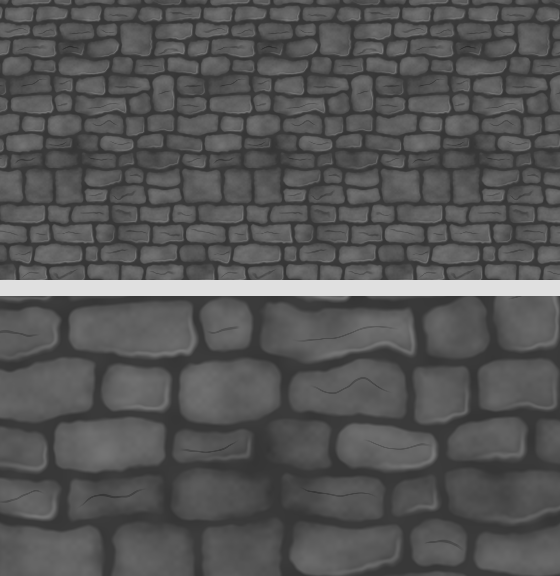
Top: the whole. Bottom: its middle third, enlarged.
This texture is drawn by a Shadertoy shader. Its source:

```glsl
// Dry grey stone wall: wavy courses of rounded blocks in dark mortar, tiling across.
// Each course is cut at jittered joints; some course pairs share tall blocks.
// One tile is 1 unit wide; painted blotches, pale rims and cracks vary per block.

float hash(vec2 p) {
    return fract(sin(dot(p, vec2(127.1, 311.7))) * 43758.5453);
}

// Value noise that wraps horizontally after a whole number of cells
float noise(vec2 p, float cells) {
    vec2 i = floor(p), f = fract(p);
    f = f * f * (3.0 - 2.0 * f);
    float x0 = mod(i.x, cells), x1 = mod(i.x + 1.0, cells);
    return mix(mix(hash(vec2(x0, i.y)), hash(vec2(x1, i.y)), f.x),
               mix(hash(vec2(x0, i.y + 1.0)), hash(vec2(x1, i.y + 1.0)), f.x), f.y);
}

// Height of the bed joint below a course
float bedJoint(float course, float x) {
    float wave = sin(6.2832 * (x * (2.0 + mod(course, 3.0)) + hash(vec2(course, 7.0))));
    float sway = course > 3.5 && course < 12.5 ? 0.009 : 0.004;
    return 0.0807 + 0.0928 * course + 0.022 * abs(sin(max(course, 0.0) * 0.4488)) + sway * wave;
}

// Upright joint k of n along a run, fixed at both ends
float uprightJoint(float k, float n, float seed) {
    float jitter = k < 0.5 || k > n - 0.5 ? 0.0 : 0.66 * (hash(vec2(k, seed)) - 0.5);
    return (k + jitter) / n;
}

// Signed distance to the block around p; also its centre offset, half size and id
float block(vec2 p, out vec2 offset, out vec2 halfSize, out vec2 id) {
    float row = floor((p.y - 0.0807) / 0.0928);
    if (p.y < bedJoint(row, p.x)) row -= 1.0;
    else if (p.y >= bedJoint(row + 1.0, p.x)) row += 1.0;

    // Tall run: start, width, number of blocks
    vec3 tall = vec3(hash(vec2(row, 3.0)), 0.0, 1.0);
    float base = row;
    if (row == 3.0 || row == 4.0) { tall = vec3(0.917, 0.505, 3.0); base = 3.0; }
    if (row == 8.0 || row == 9.0) { tall = vec3(0.765, 0.12, 1.0); base = 8.0; }
    if (row == 11.0 || row == 12.0) { tall = vec3(0.604, 0.17, 1.0); base = 11.0; }

    float along = fract(p.x - tall.x);
    bool isTall = along < tall.y;
    float start = isTall ? 0.0 : tall.y;
    float span = isTall ? tall.y : 1.0 - tall.y;
    float count = isTall ? tall.z : floor(span * 6.0 + 0.5);
    float seed = isTall ? base + 40.0 : row + 11.0;

    float s = (along - start) / span;
    float k = clamp(floor(s * count), 0.0, count - 1.0);
    if (s < uprightJoint(k, count, seed)) k -= 1.0;
    else if (s >= uprightJoint(k + 1.0, count, seed)) k += 1.0;

    vec2 low = vec2(start + span * uprightJoint(k, count, seed),
                    bedJoint(isTall ? base : row, p.x));
    vec2 high = vec2(start + span * uprightJoint(k + 1.0, count, seed),
                     bedJoint(isTall ? base + 2.0 : row + 1.0, p.x));
    offset = vec2(along, p.y) - 0.5 * (low + high);
    halfSize = 0.5 * (high - low) - 0.0075;
    id = vec2(k, seed);

    float radius = min(0.012 + 0.014 * hash(id + 5.0), min(halfSize.x, halfSize.y));
    vec2 corner = abs(offset) - halfSize + radius;
    return length(max(corner, 0.0)) + min(max(corner.x, corner.y), 0.0) - radius;
}

void mainImage(out vec4 fragColor, in vec2 fragCoord) {
    float tileWidth = 0.7096;  // in canvas heights
    vec2 q = fragCoord / (iResolution.y * tileWidth);
    float pixel = 1.0 / (iResolution.y * tileWidth);

    // Hand-drawn wobble of every outline
    vec2 warp = vec2(noise(q * 22.0, 22.0), noise(q * 22.0 + 50.0, 22.0)) - 0.5;
    vec2 chips = vec2(noise(q * 70.0, 70.0), noise(q * 70.0 + 90.0, 70.0)) - 0.5;
    vec2 p = q + 0.014 * warp + 0.004 * chips;
    p.x = fract(p.x);

    vec2 offset, halfSize, id;
    float d = block(p, offset, halfSize, id);
    vec2 local = offset / halfSize;

    // Painted stone: block tone, soft blotches, grain and broad shadows
    vec2 shift = floor(vec2(hash(id), hash(id + 9.0)) * 60.0);
    float tone = 0.385 + 0.05 * (hash(id + 2.0) - 0.5);
    tone += 0.085 * (noise(q * 18.0 + shift, 18.0) - 0.5);
    tone += 0.04 * (noise(q * vec2(34.0, 50.0) + shift, 34.0) - 0.5);
    tone += 0.02 * (noise(q * 110.0, 110.0) - 0.5);
    tone -= 0.07 * smoothstep(0.55, 0.9, noise(q * 5.0 + 20.0, 5.0));
    tone -= 0.05 * smoothstep(-0.022, 0.0, d);

    // Pale worn rim on the lower right of some blocks
    float rim = 1.0 - smoothstep(0.0, 0.006, abs(d + 0.007));
    tone += 0.09 * rim * step(0.45, hash(id + 4.0)) * smoothstep(0.1, 1.2, local.x - local.y);

    // Fine wandering crack across some blocks
    float path = offset.y - 0.3 * (hash(id + 6.0) - 0.5) * offset.x
               - 0.035 * (noise(q * 20.0 + shift, 20.0) - 0.5);
    float crack = 1.0 - smoothstep(0.0008, 0.0008 + pixel, abs(path));
    float ends = 1.0 - smoothstep(0.45, 0.75, abs(local.x - 0.4 * (hash(id + 8.0) - 0.5)));
    tone -= 0.08 * crack * ends * step(0.6, hash(id + 3.0));

    // Mortar between the blocks
    float mortar = 0.222 + 0.03 * (noise(q * 30.0, 30.0) - 0.5);
    float edge = max(pixel, 0.004);
    float grey = mix(tone, mortar, smoothstep(-edge, edge, d));
    fragColor = vec4(vec3(grey), 1.0);
}
```
